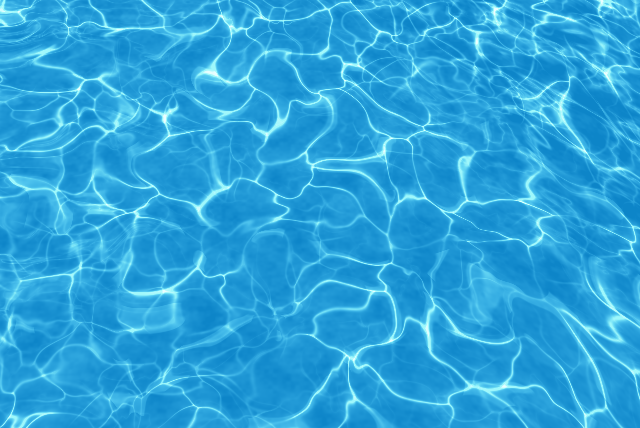
Reproduce this texture procedurally as a Shadertoy shader.

```glsl
float hash(vec2 p) {
    return fract(sin(dot(p, vec2(127.1, 311.7))) * 43758.5);
}

vec2 hash2(vec2 p) {
    return vec2(hash(p), hash(p + 57.3));
}

float noise(vec2 p) {
    vec2 cell = floor(p), f = fract(p);
    f = f * f * f * (f * (f * 6.0 - 15.0) + 10.0);
    float low = mix(hash(cell), hash(cell + vec2(1, 0)), f.x);
    float high = mix(hash(cell + vec2(0, 1)), hash(cell + vec2(1, 1)), f.x);
    return mix(low, high, f.y);
}

float fbm(vec2 p) {
    float sum = 0.0, gain = 0.53;
    for (int i = 0; i < 4; i++) {
        sum += gain * noise(p);
        p = mat2(1.6, 1.2, -1.2, 1.6) * p + 7.7;
        gain *= 0.5;
    }
    return sum;
}

// Bends straight cell borders into wavy filaments
vec2 warp(vec2 p, float frequency, float amount) {
    vec2 q = p * frequency;
    return p + amount * (vec2(noise(q + 3.1), noise(q + 41.7)) - 0.5);
}

// Light gathered on cell borders: x = sharp core, y = soft halo
vec2 caustic(vec2 p, float coreWidth, float haloWidth) {
    vec2 cell = floor(p), f = fract(p);
    vec2 nearestCell = vec2(0), nearest = vec2(8);
    for (int j = -1; j <= 1; j++)
    for (int i = -1; i <= 1; i++) {
        vec2 g = vec2(i, j);
        vec2 r = g + 0.05 + 0.9 * hash2(cell + g) - f;
        if (dot(r, r) < dot(nearest, nearest)) {
            nearest = r;
            nearestCell = g;
        }
    }
    vec2 light = vec2(0);
    for (int j = -2; j <= 2; j++)
    for (int i = -2; i <= 2; i++) {
        if (i == 0 && j == 0) continue;
        vec2 g = nearestCell + vec2(i, j);
        vec2 r = g + 0.05 + 0.9 * hash2(cell + g) - f;
        float d = dot(0.5 * (nearest + r), normalize(r - nearest));
        float k = d / coreWidth;
        light += vec2(exp(-k * k), exp(-d / haloWidth));
    }
    return min(light, vec2(1.5, 1.6));
}

// Thin glints along the middle level of a noise field
float ripples(vec2 p, float sharpness) {
    float ridge = 1.0 - abs(2.0 * fbm(p) - 1.0);
    return pow(clamp(ridge, 0.0, 1.0), sharpness);
}

vec3 waterColor(float light) {
    vec3 ramp[6] = vec3[6](
        vec3(0.05, 0.52, 0.785), vec3(0.13, 0.60, 0.84),
        vec3(0.21, 0.68, 0.89), vec3(0.30, 0.76, 0.93),
        vec3(0.42, 0.86, 0.96), vec3(0.62, 0.97, 0.985));
    float t = clamp(light, 0.0, 1.0) * 5.0;
    int i = min(int(t), 4);
    return mix(ramp[i], ramp[i + 1], t - float(i));
}

void mainImage(out vec4 fragColor, in vec2 fragCoord) {
    vec2 uv = fragCoord / iResolution.y;
    float x = uv.x - 0.5 * iResolution.x / iResolution.y;
    float y = uv.y;

    // Receding pool floor, leaning down to the right
    float lean = max(x, 0.0);
    vec2 pool = 6.6 * vec2(x * (1.0 + 0.3 * y),
                           y * (1.1 + 0.35 * y) + 0.5 * lean * lean);
    vec2 bent = warp(warp(pool, 0.9, 1.0), 2.6, 0.32);

    // Main net, with swelling and fading filaments
    float swell = noise(pool * 1.5 + 19.0);
    float strength = mix(0.22, 1.0, smoothstep(0.2, 0.75, noise(pool * 1.1 + 5.0)));
    vec2 net = caustic(bent, mix(0.022, 0.06, swell * swell * swell), 0.09);
    float light = 0.3 * fbm(pool * 2.2) - 0.055;
    light += strength * (0.62 * net.x + 0.2 * net.y);

    // Pale folded sheets beside the filaments
    float sheet = smoothstep(0.64, 0.69, noise(bent * 2.1 + 31.0));
    light += 0.22 * sheet * smoothstep(0.3, 0.55, net.y);

    // Finer, fainter net, busiest at the far and left sides
    float busy = clamp(0.45 + 0.5 * smoothstep(0.5, 1.0, y)
                       + 0.4 * smoothstep(0.1, -0.6, x), 0.0, 1.0);
    vec2 fine = caustic(warp(warp(pool * 1.6 + 13.0, 0.8, 1.2), 2.3, 0.3), 0.045, 0.12);
    float gate = smoothstep(0.2, 0.75, noise(pool * 1.2 + 23.0));
    light += busy * gate * (0.4 * fine.x + 0.08 * fine.y);

    // Surface ripples: level on the left, slanted at the upper right
    float leftSide = smoothstep(-0.15, -0.7, x) * smoothstep(0.0, 0.5, y);
    float farRight = smoothstep(0.75, 1.35, x + y);
    light += 0.09 * ripples(bent * 1.3 + 61.0, 12.0);
    light += 0.34 * leftSide * ripples(bent * vec2(0.9, 2.3), 12.0);
    vec2 slanted = vec2(x - 0.5 * y, y + 0.6 * x) * vec2(7.0, 20.0);
    light += farRight * (0.55 * ripples(warp(slanted, 0.8, 0.9), 11.0) - 0.09);

    // Faint grain of the water and sparkles at the crossings
    light += 0.08 * (noise(pool * vec2(6.0, 10.0)) - 0.5);
    light += 0.07 * (noise(pool * 14.0 + 9.0) - 0.5);
    vec3 color = waterColor(light);
    color = mix(color, vec3(0.97, 1.0, 1.0), 0.85 * smoothstep(1.15, 1.7, light));
    fragColor = vec4(color, 1.0);
}
```
